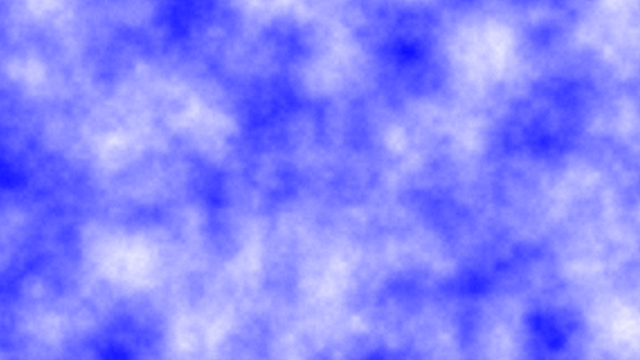
This texture is drawn by a WebGL 2 fragment shader. Its source:

```glsl
#version 300 es
precision highp float;
precision highp int;

// Soft cloudy field between pure blue and white.
// Six octaves of smooth value noise are summed, each with twice the
// frequency and about half the strength, and the sum blends the two colours.

uniform vec2 u_resolution;
out vec4 fragColor;

const vec3 DEEP_BLUE = vec3(0.0, 0.0, 1.0);
const vec3 WHITE = vec3(1.0);
const float CELLS_PER_HEIGHT = 5.0;  // lattice cells of the coarsest octave
const int OCTAVES = 6;
const float LACUNARITY = 2.0;
const float GAIN = 0.54;             // strength kept by each finer octave
const float MEAN_LEVEL = 0.48;       // base share of white
const float CONTRAST = 1.25;
const vec2 OCTAVE_SHIFT = vec2(17.3, 31.7);

// Integer hash of a lattice point, 0 to 1
float hash(ivec2 cell) {
    uvec2 q = uvec2(cell) * uvec2(1597u, 3571u);
    uint h = (q.x ^ (q.y << 9)) + q.y * 7919u;
    h = h * 747796u + 28913u;
    h = ((h >> ((h >> 28) + 4u)) ^ h) * 277803u;
    h ^= h >> 15;
    h *= 739397u;
    h ^= h >> 13;
    return float(h >> 8) / 16777216.0;
}

// Value noise with smooth interpolation
float valueNoise(vec2 p) {
    ivec2 cell = ivec2(floor(p));
    vec2 f = fract(p);
    vec2 s = f * f * (3.0 - 2.0 * f);
    float bottom = mix(hash(cell), hash(cell + ivec2(1, 0)), s.x);
    float top = mix(hash(cell + ivec2(0, 1)), hash(cell + ivec2(1, 1)), s.x);
    return mix(bottom, top, s.y);
}

// Octave sum, centred on zero
float cloud(vec2 p) {
    float sum = 0.0;
    float amplitude = 0.5;
    for (int i = 0; i < OCTAVES; i++) {
        sum += amplitude * (valueNoise(p) - 0.5);
        p = p * LACUNARITY + OCTAVE_SHIFT;
        amplitude *= GAIN;
    }
    return sum;
}

void main() {
    vec2 p = gl_FragCoord.xy / u_resolution.y * CELLS_PER_HEIGHT;
    float whiteness = MEAN_LEVEL + CONTRAST * cloud(p + OCTAVE_SHIFT);
    fragColor = vec4(mix(DEEP_BLUE, WHITE, clamp(whiteness, 0.0, 1.0)), 1.0);
}
```
